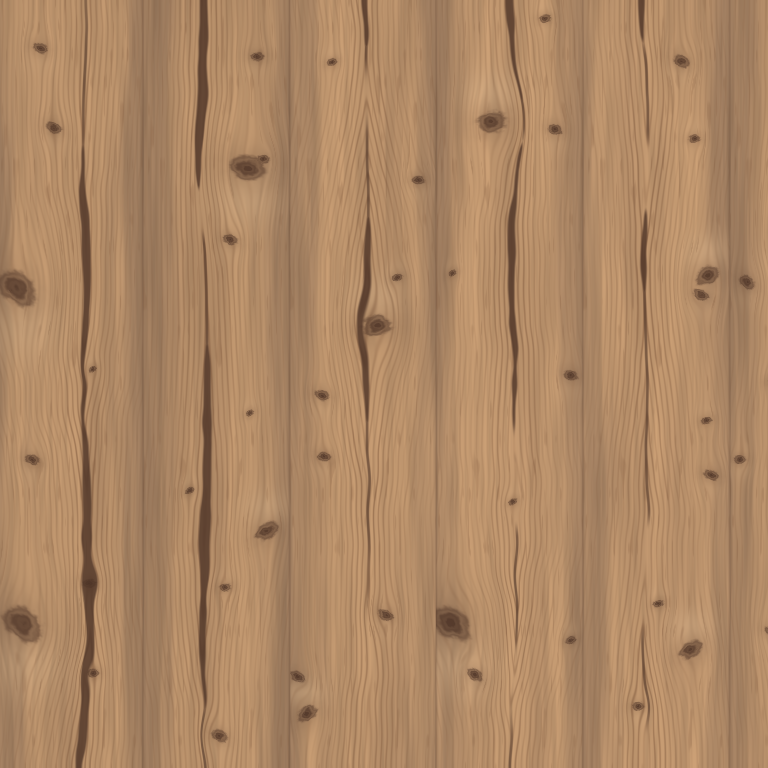
A WebGL 2 fragment shader for this texture:

```glsl
#version 300 es
precision highp float;

uniform vec2 u_resolution;
out vec4 outColor;

const float PLANK_WIDTH = 0.191;
const float PLANK_SHIFT = 0.005;
const float RING_SPACING = 0.0068;

const vec3 WARM = vec3(0.745, 0.585, 0.43);
const vec3 TAN = vec3(0.69, 0.54, 0.40);
const vec3 PALE = vec3(0.80, 0.66, 0.51);
const vec3 GREY_BROWN = vec3(0.57, 0.45, 0.35);
const vec3 RING_BROWN = vec3(0.51, 0.36, 0.25);
const vec3 DARK = vec3(0.30, 0.20, 0.15);

float hash(vec2 p) {
  vec3 q = fract(vec3(p.xyx) * 0.1031);
  q += dot(q, q.yzx + 33.33);
  return fract((q.x + q.y) * q.z);
}

float noise(vec2 p) {
  vec2 i = floor(p), f = fract(p);
  f = f * f * (3.0 - 2.0 * f);
  return mix(mix(hash(i), hash(i + vec2(1, 0)), f.x),
             mix(hash(i + vec2(0, 1)), hash(i + vec2(1, 1)), f.x), f.y);
}

float fbm(vec2 p) {
  return 0.55 * noise(p) + 0.3 * noise(p * 2.1 + 7.0) + 0.15 * noise(p * 4.3 + 19.0);
}

// Falloff around a point, with separate widths across and along the grain
float bump(vec2 d, vec2 radius) {
  vec2 e = d / radius;
  return exp(-dot(e, e));
}

// Darkness of a tilted, ringed knot
float knotShade(vec2 d, float size, float seed) {
  float tilt = (seed - 0.5) * 1.4;
  float c = cos(tilt), s = sin(tilt);
  vec2 e = mat2(c, s, -s, c) * d / (size * vec2(1.25, 0.85));
  float r = length(e) + 0.5 * (fbm(e * 2.0 + seed * 40.0) - 0.5);
  float body = 1.0 - smoothstep(0.65, 1.15, r);
  float rings = 0.5 + 0.5 * cos(r * 15.0);
  float core = 1.0 - smoothstep(0.1, 0.55, r);
  return body * (0.35 + 0.22 * rings + 0.3 * core) + 0.16 * exp(-0.4 * r * r);
}

// One knot per row of a plank: x = darkness, y = grain bend, z = pale halo
vec3 knotRows(vec2 p, float plank, float rows, float maxSize, float layer) {
  vec3 sum = vec3(0.0);
  for (float row = 0.0; row < rows; row++) {
    vec2 key = vec2(plank * 7.0 + layer, row * 3.0 + layer);
    float seed = hash(key + 5.3);
    vec2 center = vec2((hash(key) - 0.5) * PLANK_WIDTH * 0.9,
                       (row + 0.12 + 0.76 * hash(key + 11.7)) / rows);
    float size = maxSize * mix(0.5, 1.0, seed);
    vec2 d = p - center;
    sum.x = max(sum.x, knotShade(d, size, seed));
    sum.y += 0.75 * d.x * bump(d, size * vec2(2.2, 3.2));
    sum.z += bump(d + vec2(0.0, size * 2.2 * sign(seed - 0.4)), size * vec2(2.2, 1.8));
  }
  return sum;
}

// Dark spindles and a thin broken line that follow the heart of a plank
float heartCrack(float x, float y, float plank, float pixel) {
  float spindle = 0.017 * (noise(vec2(y * 6.0, plank * 13.0 + 2.0)) - 0.62);
  spindle += 0.002 * (noise(vec2(y * 40.0, plank)) - 0.5);
  float open = 1.0 - smoothstep(-pixel, pixel + 0.001, abs(x) - spindle);
  float thin = 1.0 - smoothstep(0.0006, 0.0016 + pixel, abs(x));
  float broken = smoothstep(0.36, 0.62, noise(vec2(y * 8.0, plank * 5.0 + 31.0)));
  return max(open * smoothstep(0.0, 0.0015, spindle), thin * broken * 0.75);
}

void main() {
  vec2 uv = gl_FragCoord.xy / u_resolution;
  float pixel = 1.0 / min(u_resolution.x, u_resolution.y);

  // Full-height planks
  float across = (uv.x + PLANK_SHIFT) / PLANK_WIDTH;
  float plank = floor(across);
  vec2 p = vec2((fract(across) - 0.5) * PLANK_WIDTH, uv.y);

  // Knots push the grain sideways
  vec3 large = knotRows(p, plank, 2.0, 0.024, 1.0);
  vec3 small = knotRows(p, plank, 7.0, 0.0095, 4.0);
  float x = p.x - large.y - small.y;

  // Heart line and pointed growth rings
  float heart = 0.019 * cos(2.513 * plank)
    + 0.010 * (noise(vec2(p.y * 6.0, plank * 9.0)) - 0.5)
    + 0.004 * (noise(vec2(p.y * 24.0, plank * 17.0)) - 0.5);
  float offset = x - heart;
  float arch = 0.055 * (noise(vec2(p.y * 3.2, plank * 21.0 + 4.0)) - 0.5);
  float ripple = 0.004 * (fbm(vec2(x * 30.0, p.y * 9.0) + plank * 8.0) - 0.5);
  float ringField = (sqrt(offset * offset + 4e-6) - arch + ripple) / RING_SPACING;
  float ring = pow(0.5 + 0.5 * cos(6.2832 * ringField), 3.0);
  float ringStrength = mix(0.17, 0.5, bump(vec2(offset, 0.0), vec2(0.035)))
    * mix(0.4, 1.2, noise(vec2(floor(ringField + 0.5), p.y * 5.0) + plank * 3.0));

  // Broad tone, weathered sides and fine fibres
  float tone = fbm(vec2(x * 28.0, p.y * 2.5) + plank * 15.0);
  float side = abs(p.x) / (0.5 * PLANK_WIDTH);
  float worn = smoothstep(0.5, 1.1, side + 0.7 * (fbm(vec2(x * 45.0, p.y * 3.0) + plank * 6.0) - 0.5));
  float fibre = noise(vec2(x * 420.0, p.y * 14.0)) + noise(vec2(x * 190.0, p.y * 5.0)) - 1.0;
  float pores = smoothstep(0.8, 0.95, noise(vec2(x * 330.0, p.y * 28.0) + 60.0));

  vec3 color = mix(TAN, WARM, smoothstep(0.25, 0.65, tone));
  color = mix(color, GREY_BROWN, worn * 0.72);
  color = mix(color, PALE, min(large.z * 0.45 + small.z * 0.12, 0.55));
  color *= 1.0 + 0.06 * (hash(vec2(plank, 41.0)) - 0.5) + 0.075 * fibre;
  color = mix(color, RING_BROWN, ring * ringStrength);
  color = mix(color, RING_BROWN, pores * 0.22);

  // Cracks, knots and plank seams
  color = mix(color, DARK, heartCrack(offset, p.y, plank, pixel) * 0.8);
  color = mix(color, DARK, clamp(max(large.x, small.x), 0.0, 0.9));
  float seam = 1.0 - smoothstep(0.0, 0.0012 + pixel, 0.5 * PLANK_WIDTH - abs(p.x));
  color = mix(color, DARK, seam * 0.22);

  outColor = vec4(color, 1.0);
}
```
